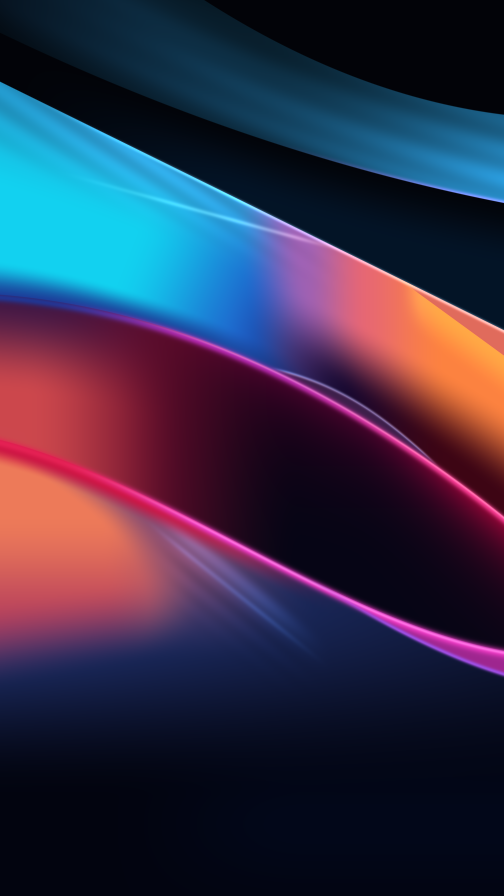
A WebGL 2 fragment shader for this background:

```glsl
#version 300 es
precision highp float;
// Glossy folded ribbons sweeping diagonally across a dark night gradient.
uniform vec2 u_resolution;
out vec4 fragColor;

// Antialiased mask: 1 where d is positive.
float mask(float d) {
  float w = 0.8 / u_resolution.y;
  return smoothstep(-w, w, d);
}

// Soft bright line of the given half width.
float glow(float d, float width) {
  return exp(-d * d / (width * width));
}

// Blue band in the upper part; top and bottom are distances inside its edges.
vec3 upperBand(float x, float top, float bottom) {
  vec3 c = mix(vec3(0.03, 0.09, 0.15), vec3(0.13, 0.48, 0.68), x);
  c *= mix(0.4, 0.75, smoothstep(0.5, 1.0, x)) + 0.45 * smoothstep(0.0, 0.08, top);
  c *= 1.0 + 0.07 * sin(bottom * 190.0 + x * 9.0) * x;
  c *= 0.6 + 0.4 * smoothstep(-0.005, 0.04, bottom + 0.03 * x);
  return c + vec3(0.40, 0.10, 0.35) * glow(bottom, 0.003) * smoothstep(0.5, 1.0, x);
}

// Main ribbon: cyan to blue to violet to orange, h runs from top to bottom.
vec3 mainRibbon(float x, float y, float h) {
  vec3 c = mix(vec3(0.07, 0.82, 0.94), vec3(0.12, 0.38, 0.80), smoothstep(0.26, 0.56, x + 0.12 * (h - 0.5)));
  vec3 sheen = mix(vec3(0.14, 0.54, 0.74), vec3(0.20, 0.62, 0.86), smoothstep(0.0, 0.3, x));
  c = mix(c, sheen, smoothstep(0.5, 0.0, h) * smoothstep(0.65, 0.45, x) * 0.9);
  c = mix(c, vec3(0.62, 0.38, 0.70), smoothstep(0.48, 0.62, x + 0.05 * (0.5 - h)));
  c = mix(c, vec3(0.90, 0.40, 0.46), smoothstep(0.60, 0.73, x));
  c = mix(c, vec3(0.99, 0.51, 0.25), smoothstep(0.70, 0.89, x));

  // Fine reflections on the cool side
  float cool = smoothstep(0.72, 0.4, x);
  float crease = y - 0.174 - 0.155 * x;
  c += vec3(0.20, 0.22, 0.16) * glow(crease, 0.0025) * smoothstep(0.1, 0.5, x) * smoothstep(0.7, 0.55, x);
  c *= 1.0 + 0.07 * sin(h * 40.0 - x * 22.0) * smoothstep(0.45, 0.0, h) * cool;

  // Cool lower lip, then the shadow on the warm side
  c = mix(c, vec3(0.10, 0.28, 0.62), smoothstep(0.84, 1.0, h) * cool);
  vec3 shade = mix(vec3(0.06, 0.04, 0.22), vec3(0.24, 0.02, 0.08), smoothstep(0.6, 0.9, x));
  c = mix(c, shade, smoothstep(0.40, 0.90, h) * smoothstep(0.44, 0.70, x));

  // Folded salmon corner
  float fold = y - 0.319 - 0.41 * (x - 0.81);
  float right = smoothstep(0.79, 0.84, x);
  c += vec3(0.05, 0.15, 0.02) * smoothstep(0.05, 0.0, fold) * right;
  return mix(c, vec3(0.88, 0.42, 0.36), mask(-fold) * right);
}

// Dark inner hollow, warm at the left and maroon below its upper rim.
vec3 hollow(float x, float y, float depth) {
  vec3 c = mix(vec3(0.05, 0.01, 0.08), vec3(0.02, 0.02, 0.08), smoothstep(0.45, 0.62, y));
  vec3 warm = mix(vec3(0.25, 0.09, 0.27), vec3(0.80, 0.28, 0.30), smoothstep(0.0, 0.11, depth));
  warm = mix(warm, vec3(0.40, 0.05, 0.17), smoothstep(0.05, 0.38, x));
  c = mix(c, warm, smoothstep(0.60, 0.22, x));
  c += vec3(0.26, 0.0, 0.10) * exp(-depth / 0.04) * smoothstep(0.25, 0.6, x);
  return c + vec3(0.36, 0.0, 0.05) * exp(-depth / 0.045) * smoothstep(0.7, 1.0, x);
}

// Lower surface: orange lobe dissolving through mauve mist into navy.
vec3 lowerSurface(float x, float y, float depth) {
  vec3 c = vec3(0.008, 0.016, 0.06);
  c += vec3(0.0, 0.012, 0.04) * smoothstep(0.2, 0.6, x) * glow(y - 0.92, 0.07);
  c += vec3(0.14, 0.21, 0.44) * smoothstep(0.89, 0.66, y) * (1.0 - 0.6 * x);
  c = mix(c, vec3(0.53, 0.30, 0.44), smoothstep(0.64, 0.34, x) * smoothstep(0.74, 0.61, y));

  // Diagonal crease with finer strands beside it
  float seam = y - 0.586 - 0.45 * (x - 0.3);
  float span = smoothstep(0.28, 0.38, x) * smoothstep(0.66, 0.5, x);
  c += vec3(0.05, 0.09, 0.15) * (glow(seam, 0.004) + glow(seam + 0.014, 0.014)) * span;
  c *= 1.0 + 0.06 * sin(seam * 240.0) * glow(seam, 0.05) * span;

  float side = 0.385 - 9.6 * (0.68 - y) * (0.68 - y);
  vec3 lobe = mix(vec3(0.93, 0.48, 0.35), vec3(0.70, 0.23, 0.36), smoothstep(0.57, 0.72, y));
  lobe = mix(lobe, vec3(0.68, 0.36, 0.42), smoothstep(0.2, 0.38, x));
  c = mix(c, lobe, smoothstep(side + 0.02, side - 0.10, x) * smoothstep(0.77, 0.67, y + 0.1 * x));
  return mix(c, vec3(0.80, 0.08, 0.26), smoothstep(0.03, 0.008, depth) * smoothstep(0.7, 0.25, x));
}

void main() {
  vec2 uv = gl_FragCoord.xy / u_resolution;
  float x = uv.x, y = 1.0 - uv.y;

  // Edge curves, measured downward from the top
  float bandTop = -0.1864 + x * (0.5594 - 0.245 * x);
  float bandBottom = 0.0365 + x * (0.27 - 0.08 * x);
  float ribbonTop = 0.0911 + 0.2775 * x;
  float hollowTop = 0.329 + x * (0.045 + 0.203 * x);
  float lowerTop = 0.491 + x * (0.1455 + x * (0.313 - 0.223 * x));

  // Night backdrop and upper band
  vec3 color = vec3(0.008, 0.012, 0.03);
  float gap = smoothstep(-0.01, 0.07, y - bandBottom) * smoothstep(0.0, 0.5, x);
  color += vec3(0.005, 0.065, 0.12) * gap;
  color = mix(color, upperBand(x, y - bandTop, bandBottom - y), mask(y - bandTop) * mask(bandBottom - y));

  // Main ribbon with a pale upper rim
  float h = (y - ribbonTop) / (hollowTop - ribbonTop);
  color = mix(color, mainRibbon(x, y, h), mask(y - ribbonTop));
  color += vec3(0.25, 0.35, 0.38) * glow(y - ribbonTop - 0.001, 0.0022) * smoothstep(0.0, 0.5, x);

  // Translucent sliver above the hollow
  float bulge = 0.014 * sin(3.14159 * clamp((x - 0.53) / 0.35, 0.0, 1.0));
  float sliver = y - hollowTop + bulge;
  float present = smoothstep(0.0, 0.006, bulge);
  color = mix(color, vec3(0.24, 0.12, 0.29), mask(sliver) * present);
  color += vec3(0.30, 0.32, 0.38) * glow(sliver, 0.0018) * present;

  // Hollow with a rim that turns from blue to magenta
  float d = y - hollowTop;
  color = mix(color, hollow(x, y, d), mask(d));
  vec3 rim = mix(vec3(0.12, 0.22, 0.60), vec3(0.72, 0.16, 0.70), smoothstep(0.08, 0.4, x));
  rim = mix(rim, vec3(0.97, 0.24, 0.58), smoothstep(0.5, 0.95, x));
  color = mix(color, rim, glow(d - 0.003, 0.0048) * 0.9);
  color += vec3(0.20, 0.25, 0.20) * glow(d - 0.001, 0.0016) * smoothstep(0.2, 0.5, x);

  // Lower surface, its violet flare and magenta rim
  float e = y - lowerTop;
  color = mix(color, lowerSurface(x, y, e), mask(e));
  float flare = 0.026 * max(x - 0.62, 0.0) / 0.38;
  color = mix(color, vec3(0.62, 0.15, 0.56), mask(e) * mask(flare - e) * smoothstep(0.62, 0.7, x));
  vec3 edge = mix(vec3(0.90, 0.13, 0.33), vec3(0.92, 0.22, 0.76), smoothstep(0.1, 0.45, x));
  color = mix(color, edge, glow(e - 0.003, 0.005) * 0.95);
  color += vec3(0.10, 0.22, 0.15) * glow(e - 0.002, 0.0018) * smoothstep(0.1, 0.5, x);
  color = mix(color, vec3(0.62, 0.30, 0.88), glow(e - flare, 0.0025) * smoothstep(0.6, 0.8, x));

  fragColor = vec4(clamp(color, 0.0, 1.0), 1.0);
}
```
